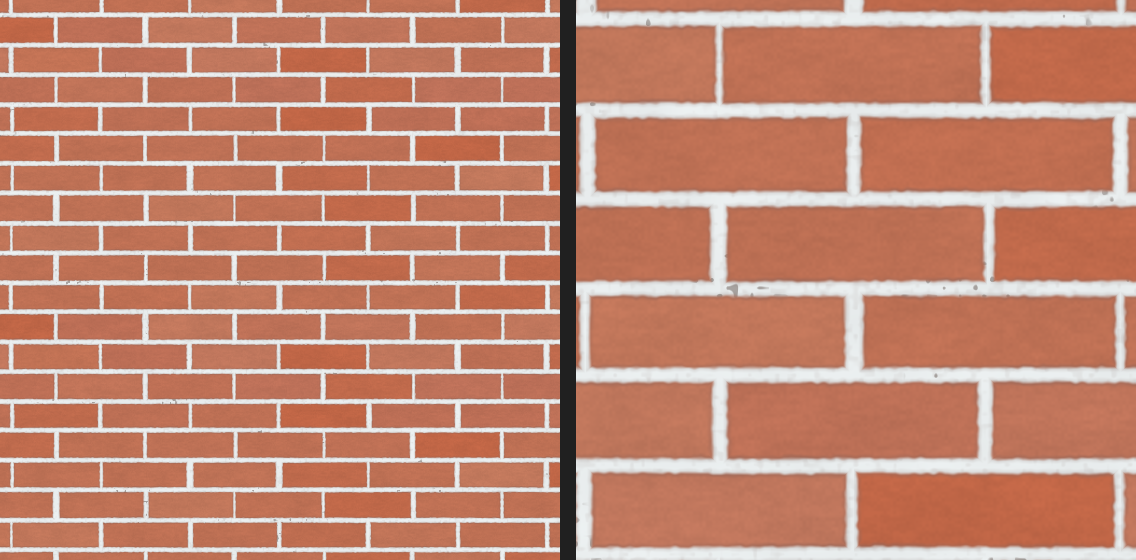
Left, the full canvas; right, a detail of the centre.
Write a WebGL 2 fragment shader that draws this texture.

```glsl
#version 300 es
precision highp float;
// Running-bond wall of smooth terracotta bricks with pale mortar joints.

uniform vec2 u_resolution;
out vec4 fragColor;

// Layout, in canvas units; rows are counted downward from the top
const vec2 PITCH = vec2(0.1593, 0.0530);        // one brick plus one joint
const vec2 FIRST_JOINT = vec2(0.1003, 0.0273);  // joint centres, from upper left
const vec2 HALF_JOINT = vec2(0.0040, 0.0044);
const vec2 JOINT_JITTER = vec2(0.0045, 0.0028);
const float ROW_CYCLE = 10.0;                   // courses before the wear repeats
const float BRICK_TILT = 0.012;
const float EDGE_ROUGHNESS = 0.0012;
const float EDGE_SOFTNESS = 0.0013;

// Colours
const vec3 BRICK = vec3(0.745, 0.440, 0.330);
const vec3 BRICK_PINK = vec3(0.725, 0.420, 0.350);
const vec3 BRICK_ORANGE = vec3(0.755, 0.400, 0.275);
const vec3 BRICK_PALE = vec3(0.765, 0.485, 0.375);
const vec3 RIM = vec3(0.600, 0.400, 0.340);
const vec3 MORTAR = vec3(0.915, 0.932, 0.935);
const vec3 MORTAR_SHADE = vec3(0.810, 0.800, 0.795);
const vec3 SPECK = vec3(0.480, 0.440, 0.420);

float hash(vec2 p) {
    vec3 q = fract(vec3(p.xyx) * 0.1031);
    q += dot(q, q.yzx + 33.33);
    return fract((q.x + q.y) * q.z);
}

float noise(vec2 p) {
    vec2 i = floor(p);
    vec2 f = fract(p);
    f = f * f * (3.0 - 2.0 * f);
    return mix(mix(hash(i), hash(i + vec2(1, 0)), f.x),
               mix(hash(i + vec2(0, 1)), hash(i + vec2(1, 1)), f.x), f.y);
}

// Offset of a vertical joint (x) and of the horizontal joint above a row (y)
vec2 jointOffset(float column, float row) {
    float wornRow = mod(row, ROW_CYCLE);
    return JOINT_JITTER * (vec2(hash(vec2(column + 40.0, wornRow)),
                                hash(vec2(wornRow, 91.0))) - 0.5);
}

vec3 brickColor(vec2 id, vec2 p) {
    // Upper courses of each cycle lean pink, the others orange
    float pinkCourse = 1.0 - smoothstep(1.0, 5.0, id.y);
    vec3 color = mix(BRICK, BRICK_PINK, pinkCourse * 0.7 * hash(id + 17.0));
    color = mix(color, BRICK_ORANGE, smoothstep(0.65, 1.0, hash(id + 53.0)));
    color = mix(color, BRICK_PALE, 0.7 * smoothstep(0.75, 1.0, hash(id + 71.0)));
    // Broad clouding, drawn-out streaks and fine grain
    float cloud = noise(p * vec2(28.0, 60.0)) - 0.5;
    float streak = noise(p * vec2(130.0, 330.0)) - 0.5;
    float grain = noise(p * 520.0) - 0.5;
    return color * (1.0 + 0.045 * cloud + 0.04 * streak + 0.035 * grain);
}

void main() {
    vec2 uv = gl_FragCoord.xy / u_resolution;
    vec2 p = vec2(uv.x, 1.0 - uv.y);
    float soft = max(EDGE_SOFTNESS, 0.7 / min(u_resolution.x, u_resolution.y));

    // Brick cell, alternate rows shifted by half a brick
    vec2 grid = (p - FIRST_JOINT) / PITCH;
    float row = floor(grid.y);
    grid.x += 0.5 * mod(row, 2.0);
    float column = floor(grid.x);
    vec2 local = fract(grid) * PITCH;
    vec2 id = vec2(column + 40.0, mod(row, ROW_CYCLE));

    // Distances inward from the brick's left/top and right/bottom edges
    vec2 near = local - jointOffset(column, row) - HALF_JOINT;
    vec2 far = PITCH + jointOffset(column + 1.0, row + 1.0) - HALF_JOINT - local;
    float tilt = (local.x - 0.5 * PITCH.x) * BRICK_TILT;
    near.y += tilt * (hash(id + 5.0) - 0.5);
    far.y += tilt * (hash(id + 9.0) - 0.5);
    vec2 inside = min(near, far);
    float depth = min(inside.x, inside.y);
    depth += EDGE_ROUGHNESS * (noise(p * 260.0) - 0.5);

    // Brick face with darker arrises, strongest along top and bottom
    vec3 brick = brickColor(id, p);
    float rimWear = 0.3 + 0.7 * noise(p * vec2(45.0, 90.0) + 13.0);
    float rimSide = inside.y < inside.x ? 0.75 : 0.5;
    brick = mix(brick, RIM, rimSide * rimWear * (1.0 - smoothstep(0.0005, 0.0032, depth)));

    // Mortar, greyer beside the bricks and where it is sandy
    float mortarGrain = noise(p * 300.0 + 7.0);
    float beside = smoothstep(-0.0032, -0.0004, depth);
    float sandy = smoothstep(0.55, 1.0, mortarGrain);
    vec3 mortar = mix(MORTAR, MORTAR_SHADE, clamp(0.6 * beside + 0.35 * sandy, 0.0, 1.0));
    mortar *= 1.0 + 0.03 * (noise(p * 40.0) - 0.5);

    // Sparse dark pits along the joints
    float pit = smoothstep(0.80, 0.92, noise(p * 210.0 + 31.0))
              * smoothstep(0.68, 0.82, noise(p * 24.0 + 3.0));
    mortar = mix(mortar, SPECK, 0.6 * pit);

    vec3 color = mix(mortar, brick, smoothstep(-soft, soft, depth));
    fragColor = vec4(color, 1.0);
}
```
